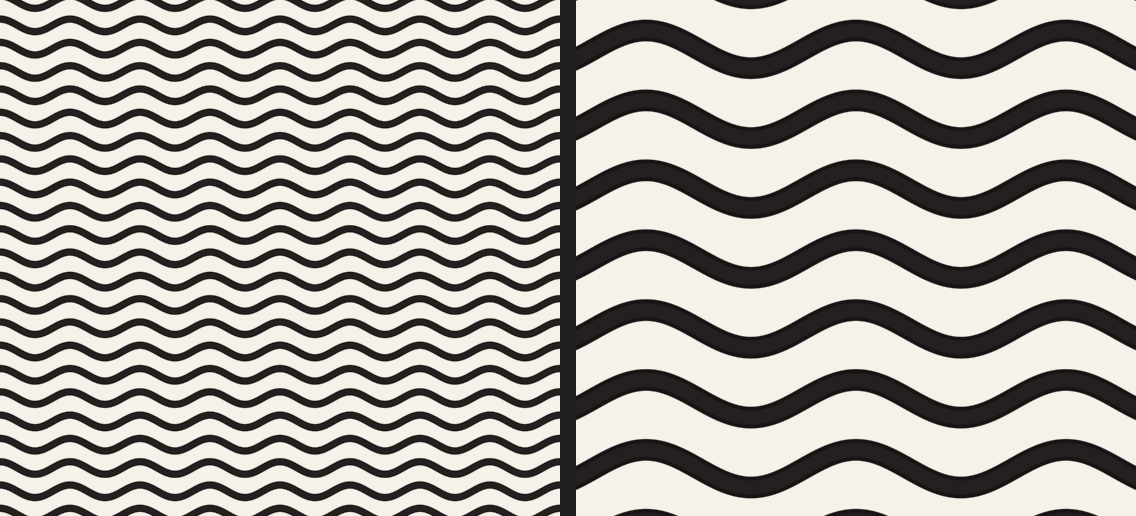
Left, the full canvas; right, a detail of the centre.
This pattern is drawn by a WebGL 1 fragment shader. Its source:

```glsl
precision highp float;
// Stacked horizontal cosine waves, drawn as dark strokes on warm cream.
// The vertical axis is folded into one row, then the true distance to the
// curve is found by iterated projection, so strokes keep an even width.

uniform vec2 u_resolution;

// Lengths are fractions of the canvas width.
const float WAVES_ACROSS = 8.0;
const float ROW_SPACING = 0.0416;
const float AMPLITUDE = 0.0112;
const float STROKE_WIDTH = 0.0129;
const float ROW_OFFSET = -0.0006;  // mid-line of the central row
const float RIM_WIDTH = 0.0030;    // slightly darker ink along the edges
const float EDGE_PIXELS = 1.3;     // width of the smoothed edge

const vec3 CREAM = vec3(0.961, 0.949, 0.914);
const vec3 INK = vec3(0.143, 0.125, 0.127);
const vec3 INK_RIM = vec3(0.090, 0.072, 0.074);

const float FREQUENCY = 6.2831853 * WAVES_ACROSS;

float waveHeight(float x) {
  return AMPLITUDE * cos(FREQUENCY * x);
}

float waveSlope(float x) {
  return -AMPLITUDE * FREQUENCY * sin(FREQUENCY * x);
}

// Distance from p to the wave: slide a foot point along the tangent.
float waveDistance(vec2 p) {
  float foot = p.x;
  for (int i = 0; i < 5; i++) {
    vec2 tangent = vec2(1.0, waveSlope(foot));
    vec2 toPoint = p - vec2(foot, waveHeight(foot));
    foot += dot(toPoint, tangent) / dot(tangent, tangent);
  }
  return length(p - vec2(foot, waveHeight(foot)));
}

void main() {
  float pixel = 1.0 / u_resolution.x;
  vec2 p = (gl_FragCoord.xy - 0.5 * u_resolution) * pixel;

  // Fold onto the nearest row, measured vertically from its curve.
  float aboveWave = p.y - ROW_OFFSET - waveHeight(p.x);
  p.y -= ROW_OFFSET + ROW_SPACING * floor(aboveWave / ROW_SPACING + 0.5);

  // Depth inside the stroke: positive in ink, negative in the ground.
  float depth = 0.5 * STROKE_WIDTH - waveDistance(p);
  float coverage = clamp(0.5 + depth / (EDGE_PIXELS * pixel), 0.0, 1.0);

  float rim = 1.0 - smoothstep(0.5 * RIM_WIDTH, RIM_WIDTH, depth);
  vec3 ink = mix(INK, INK_RIM, rim);

  gl_FragColor = vec4(mix(CREAM, ink, coverage), 1.0);
}
```
